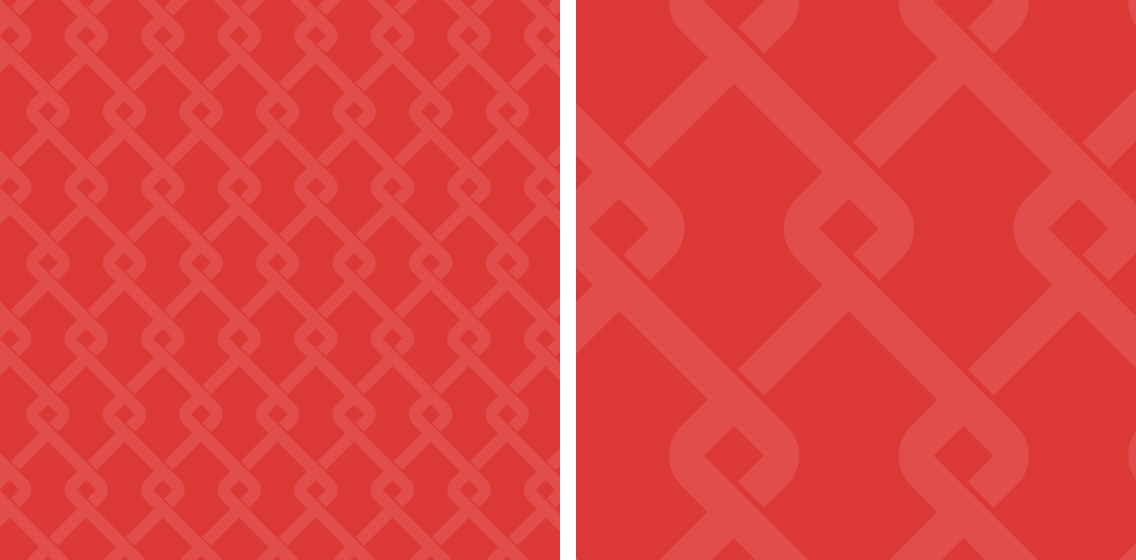
Left: the whole. Right: its middle third, enlarged.
Write a Shadertoy shader that draws this pattern.

```glsl
// Chain-link fence: staggered wire loops woven over and under, pale red on red.

// Signed distance to an endless L-shaped wire with a rounded outer elbow.
// Its arms run towards -x and -y from the elbow at (reach, reach).
float bentWire(vec2 p, float reach, float halfWidth) {
    float radius = 0.0247;
    vec2 q = p - (reach + halfWidth - radius);
    float outer = length(max(q, 0.0)) + min(max(q.x, q.y), 0.0) - radius;
    float inner = max(p.x, p.y) - (reach - halfWidth);
    return max(outer, -inner);
}

// Cuts a thin slot, starting at the given edge, out of a shape.
float cutSlot(float shape, float x, float edge) {
    float halfSlot = 0.0017;
    return max(shape, halfSlot - abs(x - edge - halfSlot));
}

void mainImage(out vec4 fragColor, in vec2 fragCoord) {
    vec2 pitch = vec2(0.1367, 0.1352);
    vec2 p = fragCoord / iResolution.y - vec2(0.154, 0.9362);

    // Brick layout: every other row shifts by half a loop
    float row = floor(p.y / pitch.y + 0.5);
    p.x += 0.5 * pitch.x * mod(row, 2.0);
    p -= pitch * vec2(floor(p.x / pitch.x + 0.5), row);

    // Diagonal axes: x crosses the falling strands, y runs along them
    vec2 d = vec2(p.x + p.y, p.x - p.y) * sqrt(0.5);

    // This reach makes the 45 degree strands join from row to row
    float reach = (pitch.y - 0.5 * pitch.x) * sqrt(0.125);
    float halfWidth = 0.011;

    // Two hooked wires; each rising strand breaks beside the one above it
    float rightWire = cutSlot(bentWire(d, reach, halfWidth), d.x, halfWidth - reach);
    float leftWire = cutSlot(bentWire(-d, reach, halfWidth), d.x, halfWidth + reach);
    float wire = min(rightWire, leftWire);

    float soft = 0.8 / iResolution.y;
    float cover = 1.0 - smoothstep(-soft, soft, wire);
    vec3 color = mix(vec3(0.863, 0.225, 0.212), vec3(0.882, 0.302, 0.294), cover);
    fragColor = vec4(color, 1.0);
}
```
